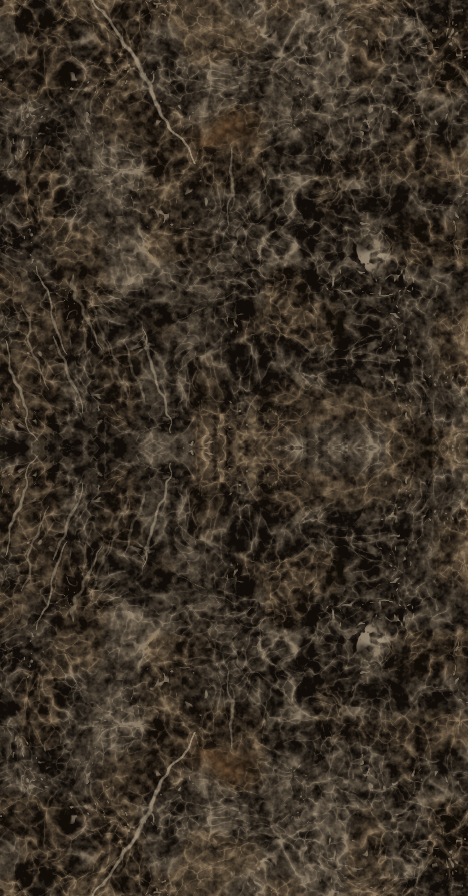
A Shadertoy shader for this texture:

```glsl
// Dark brown marble, mirrored about its horizontal middle line.
// Warped cell borders give the vein web, layered noise the clouds and grain,
// and tapered strokes the long pale veins.

const vec3 UMBER = vec3(0.088, 0.068, 0.048);
const vec3 TAUPE = vec3(0.450, 0.398, 0.328);
const vec3 RUST  = vec3(0.370, 0.275, 0.185);
const vec3 CREAM = vec3(0.640, 0.580, 0.490);

vec2 hash2(vec2 p) {
    vec3 h = fract(p.xyx * vec3(0.1031, 0.1030, 0.0973));
    h += dot(h, h.yzx + 33.33);
    return fract((h.xx + h.yz) * h.zy);
}

float noise(vec2 p) {
    vec2 i = floor(p), f = fract(p);
    f = f * f * (3.0 - 2.0 * f);
    float low  = mix(hash2(i).x, hash2(i + vec2(1, 0)).x, f.x);
    float high = mix(hash2(i + vec2(0, 1)).x, hash2(i + vec2(1, 1)).x, f.x);
    return mix(low, high, f.y);
}

float fbm(vec2 p, int octaves) {
    float sum = 0.0, amp = 0.5, total = 0.0;
    for (int i = 0; i < octaves; i++) {
        sum += amp * noise(p);
        total += amp;
        amp *= 0.6;
        p = mat2(1.6, 1.2, -1.2, 1.6) * p + 17.3;
    }
    return sum / total;
}

vec2 warp(vec2 p, float scale, float amount) {
    vec2 n = vec2(fbm(p * scale, 3), fbm(p * scale + 41.7, 3));
    return p + amount * (n - 0.5);
}

// Gap between the two nearest cell centres: zero on the cell borders.
float cellEdge(vec2 p) {
    vec2 cell = floor(p), f = fract(p);
    float first = 9.0, second = 9.0;
    for (int y = -1; y <= 1; y++)
    for (int x = -1; x <= 1; x++) {
        vec2 o = vec2(x, y);
        float d = length(o + hash2(cell + o) - f);
        second = min(second, max(first, d));
        first = min(first, d);
    }
    return second - first;
}

// Vein web, broken up by a noise mask.
float web(vec2 p, float scale, float width, float cover) {
    float line = exp(-cellEdge(p * scale) / (scale * width));
    float mask = smoothstep(cover, cover + 0.25, fbm(p * scale * 0.7 + 7.1, 3));
    return line * mask;
}

// Thin curling threads along the middle level of a noise field.
float thread(vec2 p, float scale, float width) {
    return exp(-abs(fbm(p * scale, 2) - 0.5) / (scale * width));
}

float glow(vec2 p, vec2 centre, vec2 radius) {
    vec2 d = (p - centre) / radius;
    return exp(-dot(d, d));
}

// Stroke from a to b that thins towards both ends.
float stroke(vec2 p, vec2 a, vec2 b, float width) {
    vec2 ab = b - a;
    float t = clamp(dot(p - a, ab) / dot(ab, ab), 0.0, 1.0);
    float w = width * (0.35 + 2.6 * t * (1.0 - t));
    return 1.0 - smoothstep(0.3 * w, 1.3 * w, length(p - a - ab * t));
}

float paleVeins(vec2 p) {
    float v = stroke(p, vec2(0.10, 0.51), vec2(0.215, 0.324), 0.0029);
    v = max(v, 0.6 * stroke(p, vec2(0.255, 0.33), vec2(0.25, 0.25), 0.0022));
    for (int i = 0; i < 9; i++) {
        vec2 h = hash2(vec2(i, 5.0));
        vec2 a = vec2(0.005 + 0.019 * float(i), 0.11 + 0.10 * h.x);
        vec2 b = a + vec2(0.033, -0.10) * (0.6 + 0.5 * h.y);
        v = max(v, (0.35 + 0.4 * h.y) * stroke(p, a, b, 0.0020));
    }
    return v;
}

void mainImage(out vec4 fragColor, in vec2 fragCoord) {
    vec2 p = fragCoord / iResolution.y;
    p.y = abs(p.y - 0.5);
    vec2 q = warp(warp(p, 9.0, 0.05), 55.0, 0.014);

    // Clouds, patches and grain
    float cloud = fbm(q * 8.0 + 3.0, 3);
    float patches = fbm(q * 34.0, 4);
    float grain = fbm(p * 150.0, 3);
    float tone = 0.27 + 0.42 * (cloud - 0.5) + 0.75 * (patches - 0.5) + 1.05 * (grain - 0.5);
    tone += 0.10 * glow(p, vec2(0.10, 0.21), vec2(0.13, 0.05));
    tone += 0.13 * glow(p, vec2(0.37, 0.42), vec2(0.08, 0.08));
    tone += 0.10 * glow(p, vec2(0.30, 0.00), vec2(0.20, 0.05));
    tone -= 0.08 * glow(p, vec2(0.06, 0.35), vec2(0.10, 0.09));

    // Black pebbles, then the web between them
    tone -= 0.26 * smoothstep(0.08, 0.40, cellEdge(q * 30.0)) * smoothstep(0.66, 0.40, cloud);
    tone += 0.50 * web(q, 17.0, 0.0042, 0.38);
    tone += 0.52 * web(q + 3.0, 38.0, 0.0026, 0.36);
    tone += 0.50 * web(q + 5.0, 78.0, 0.0018, 0.36);
    tone += 0.34 * thread(q + 2.0, 24.0, 0.0010) * smoothstep(0.35, 0.6, noise(p * 38.0));

    // Colour, with rusty stains
    vec3 color = mix(UMBER, TAUPE, clamp(tone, -0.06, 1.25));
    float stain = glow(q, vec2(0.247, 0.345), vec2(0.026, 0.018));
    color = mix(color, RUST * (0.6 + 0.8 * grain), 0.75 * stain);
    color *= mix(vec3(1.0), vec3(1.04, 0.99, 0.92), smoothstep(0.4, 0.65, noise(p * 22.0)));

    // Pale veins and bright flecks
    float flecks = glow(q, vec2(0.41, 0.213), vec2(0.024, 0.011)) + 0.6 * glow(q, vec2(0.163, 0.11), vec2(0.013));
    flecks *= smoothstep(0.42, 0.68, fbm(q * 170.0, 2));
    flecks += 0.6 * smoothstep(0.80, 0.95, noise(q * 230.0 + 9.0)) * smoothstep(0.60, 0.8, noise(p * 27.0));
    float pale = paleVeins(warp(p, 28.0, 0.022)) * (0.35 + 0.8 * grain);
    color = mix(color, CREAM, clamp(max(pale, flecks), 0.0, 0.85));

    fragColor = vec4(color, 1.0);
}
```
